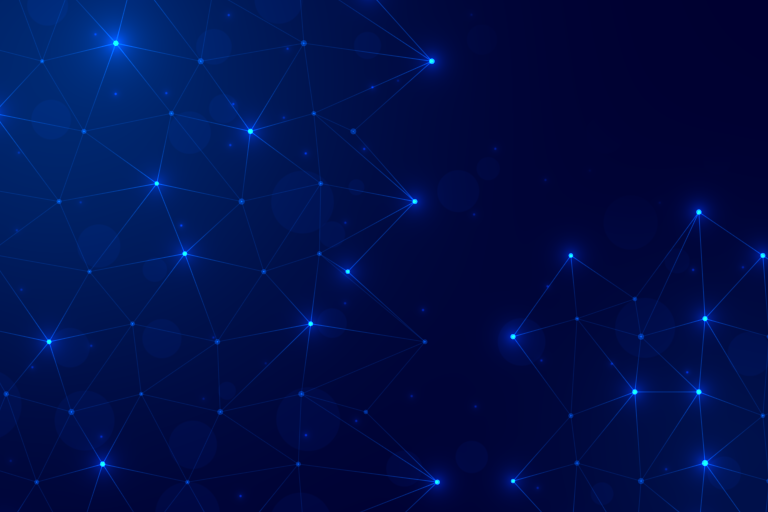
A Shadertoy shader for this background:

```glsl
const float PI = 3.14159265;
const vec3 NAVY = vec3(0.0, 0.0, 0.19);
const vec3 HAZE = vec3(0.0, 0.155, 0.245);
const vec3 LINK_BLUE = vec3(0.02, 0.30, 0.62);
const vec3 DIM_NODE = vec3(0.0, 0.22, 0.50);
const vec3 CORE_CYAN = vec3(0.08, 0.70, 1.0);
const vec3 GLOW_BLUE = vec3(0.0, 0.20, 0.85);
const vec2 LEFT_HAZE = vec2(0.11, 0.85);
const vec2 RIGHT_HAZE = vec2(1.45, 0.12);
const float LEFT_HAZE_SIZE = 0.60;
const float RIGHT_HAZE_SIZE = 0.38;
const float LINK_WIDTH = 0.0009;
const float CORE_RADIUS = 0.0050;
const float GLOW_SIZE = 0.016;
const float SPECK_PITCH = 0.125;
const float BOKEH_PITCH = 0.21;

vec2 hash2(vec2 c) {
    return fract(sin(vec2(dot(c, vec2(127.1, 311.7)), dot(c, vec2(269.5, 183.3)))) * 4375.85);
}

float disc(float d, float radius, float soft) {
    return 1.0 - smoothstep(radius - soft, radius + soft, d);
}

// Left lattice: rows run downward, alternate rows lean apart
vec2 leftNode(ivec2 c) {
    float i = float(c.x), j = float(c.y);
    float stagger = (c.y & 1) == 0 ? 1.0 : -1.0;
    float lean = stagger * (0.098 * pow(abs(i) / 4.0, 4.0) - 0.031);
    float sway = 0.059 * sin(0.9 * (j - 0.6)) * sin(PI * (i + 0.5) / 4.0);
    return vec2(0.125 + 0.160 * i + lean + sway,
                0.898 - 0.137 * j - 0.0176 * cos(PI * i));
}

// Right lattice: rows run upward, odd rows are offset and wavy
vec2 rightNode(ivec2 c) {
    float i = float(c.x), k = float(c.y);
    bool odd = (c.y & 1) == 1;
    float level = 0.5 * (k - 1.0);
    float wave = odd ? mix(0.031, 0.098, level) * cos(2.0 * PI * i / 3.0 - level * PI * 0.5)
                     : 0.0176 * cos(PI * i);
    return vec2(1.002 + 0.125 * i + (odd ? 0.113 : 0.0), 0.078 + 0.141 * k - wave);
}

vec2 node(bool left, ivec2 c) {
    return left ? leftNode(c) : rightNode(c);
}

// 1 for glowing nodes, 0 for dim ones
float lit(bool left, ivec2 c) {
    int column = (c.x + 3) % 3;
    if (left) {
        int shift = int(1.2 * sin(PI * float(c.y) / 3.0 + PI / 6.0));
        return column == 1 + shift && c.y != 5 ? 1.0 : 0.0;
    }
    bool glowing = (c.y & 1) == 0 ? column == 0 : column != (c.y - 1) / 2;
    return glowing ? 1.0 : 0.0;
}

vec3 link(vec2 p, vec2 a, vec2 b, float litA, float litB, float px) {
    vec2 ab = b - a;
    float t = clamp(dot(p - a, ab) / dot(ab, ab), 0.0, 1.0);
    float d = length(p - a - ab * t);
    float strength = 0.17 + 0.5 * (litA * pow(1.0 - t, 2.0) + litB * t * t);
    return LINK_BLUE * strength * disc(d, LINK_WIDTH, px * 0.8);
}

vec3 network(vec2 p, bool left, ivec2 first, ivec2 last, float px) {
    vec3 col = vec3(0.0);
    for (int j = first.y; j <= last.y; j++)
    for (int i = first.x; i <= last.x; i++) {
        ivec2 c = ivec2(i, j);
        vec2 a = node(left, c);
        float litA = lit(left, c);
        // Links to the next column, the next row and one diagonal
        for (int n = 0; n < 3; n++) {
            ivec2 step = n == 0 ? ivec2(1, 0) : ivec2(n == 1 ? 0 : ((j & 1) == 0 ? -1 : 1), 1);
            ivec2 e = c + step;
            if (e.x < first.x || e.x > last.x || e.y > last.y) continue;
            col += link(p, a, node(left, e), litA, lit(left, e), px);
        }
        // Node core and halo
        float d = length(p - a);
        float size = 0.8 + 0.4 * hash2(vec2(c)).x;
        vec3 core = mix(DIM_NODE * 0.6, CORE_CYAN, litA);
        col += core * disc(d, CORE_RADIUS * size, px * 0.8);
        col += GLOW_BLUE * litA * 0.65 * size * exp(-d / GLOW_SIZE);
    }
    return col;
}

// Scattered discs and sparks, one candidate per cell
vec3 scatter(vec2 p, float px) {
    vec3 col = vec3(0.0);
    for (int y = -1; y <= 1; y++)
    for (int x = -1; x <= 1; x++) {
        vec2 cell = floor(p / BOKEH_PITCH) + vec2(x, y);
        vec2 h = hash2(cell + 7.0);
        float d = length(p - (cell + h) * BOKEH_PITCH);
        float radius = mix(0.015, 0.062, h.y * h.x + 0.3 * h.y);
        col += vec3(0.0, 0.014, 0.045) * disc(d, radius, px);

        cell = floor(p / SPECK_PITCH) + vec2(x, y);
        h = hash2(cell + 31.0);
        d = length(p - (cell + 0.15 + 0.7 * h) * SPECK_PITCH);
        float shown = step(0.45, hash2(cell + 53.0).x) * (0.3 + 0.7 * h.x);
        col += GLOW_BLUE * shown * (0.5 * disc(d, 0.002, px) + 0.3 * exp(-d / 0.005));
    }
    return col;
}

void mainImage(out vec4 fragColor, in vec2 fragCoord) {
    vec2 p = fragCoord / iResolution.y;
    float px = 1.0 / iResolution.y;
    // Background haze
    float leftHaze = exp(-pow(length(p - LEFT_HAZE) / LEFT_HAZE_SIZE, 2.0));
    float rightHaze = exp(-pow(length(p - RIGHT_HAZE) / RIGHT_HAZE_SIZE, 2.0));
    vec3 col = NAVY + HAZE * (leftHaze + 0.42 * rightHaze);
    col += vec3(0.0, 0.13, 0.28) * exp(-length(p - leftNode(ivec2(1, 0))) / 0.055);
    // Scatter fades out toward the empty upper right corner
    col += scatter(p, px) * smoothstep(0.25, 0.65, length(p - vec2(1.35, 1.0)));
    col += network(p, true, ivec2(-1, -1), ivec2(4, 7), px);
    col += network(p, false, ivec2(0, -1), ivec2(4, 3), px);
    fragColor = vec4(min(col, 1.0), 1.0);
}
```
